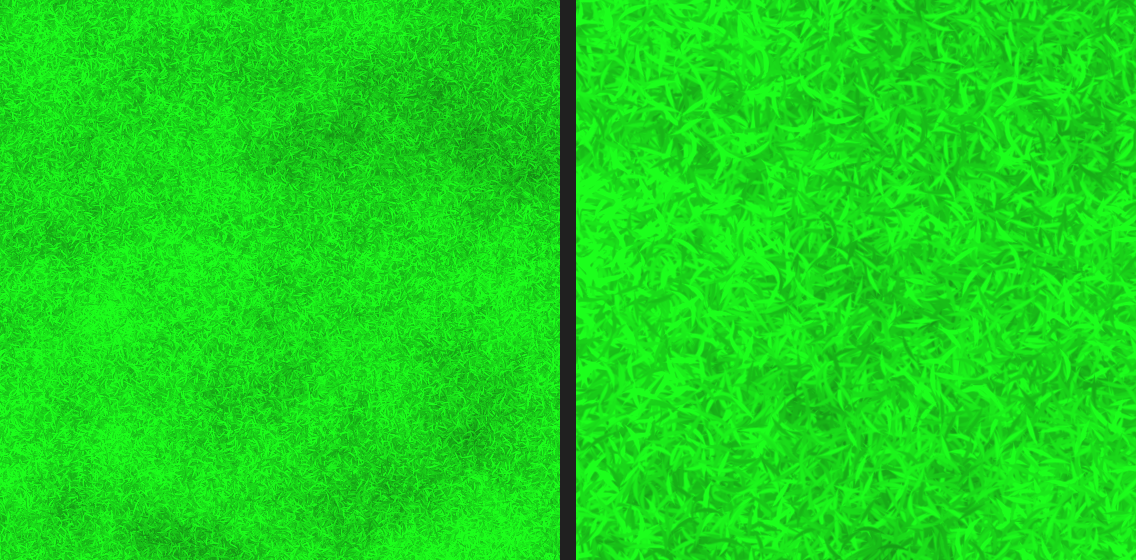
Left, the full canvas; right, a detail of the centre.
A three.js fragment shader for this texture:

```glsl
varying vec2 vUv;

const float PI = 3.14159265;

// Blade geometry, in canvas units
const int LAYERS = 8;
const float CELLS = 96.0;
const float HALF_LENGTH = 0.009;
const float HALF_WIDTH = 0.0013;
const float EDGE = 0.0009;
const float MAX_BEND = 0.28;

// Tone
const float MEAN_TONE = 0.835;
const float BLADE_CONTRAST = 0.40;
const float DEPTH_CONTRAST = 0.10;
const float DEPTH_CENTER = 0.66;
const float SOIL_SHADE = -0.13;
const float PATCH_CONTRAST = 0.52;
const float MIN_TONE = 0.52;

// Patches
const int OCTAVES = 5;
const float PATCH_SCALE = 3.5;
const float PERSISTENCE = 0.75;

// Color at tone 0 and tone 1
const vec3 SHADOW_GREEN = vec3(0.05, 0.0, 0.05);
const vec3 BRIGHT_GREEN = vec3(0.11, 1.0, 0.11);

float hash(vec2 p) {
  return fract(sin(dot(p, vec2(127.1, 311.7))) * 43758.5453);
}

mat2 rotation(float angle) {
  float c = cos(angle);
  float s = sin(angle);
  return mat2(c, -s, s, c);
}

float valueNoise(vec2 p) {
  vec2 cell = floor(p);
  vec2 f = fract(p);
  f = f * f * (3.0 - 2.0 * f);
  float low = mix(hash(cell), hash(cell + vec2(1.0, 0.0)), f.x);
  float high = mix(hash(cell + vec2(0.0, 1.0)), hash(cell + vec2(1.0, 1.0)), f.x);
  return mix(low, high, f.y);
}

// Fractal noise centered on zero
float patches(vec2 p) {
  float sum = 0.0;
  float total = 0.0;
  float amplitude = 1.0;
  for (int i = 0; i < OCTAVES; i++) {
    sum += amplitude * (valueNoise(p) - 0.5);
    total += amplitude;
    amplitude *= PERSISTENCE;
    p = rotation(0.6) * p * 2.03 + 17.3;
  }
  return sum / total;
}

// Coverage of a tapered, bent blade lying along x
float bladeCoverage(vec2 p, float bend) {
  float t = p.x / HALF_LENGTH;
  float spine = bend * HALF_LENGTH * t * t;
  float d = abs(p.y - spine) - HALF_WIDTH * (1.0 - t * t);
  return 1.0 - smoothstep(-EDGE, EDGE, d);
}

// Paints one layer of scattered blades over the shade below
float paintLayer(vec2 uv, float layer, float shade) {
  vec2 p = rotation(layer * 0.7) * uv + layer * 0.137;
  vec2 home = floor(p * CELLS);
  float depth = layer / float(LAYERS - 1);
  float depthShade = DEPTH_CONTRAST * (depth - DEPTH_CENTER);
  for (int j = -1; j <= 1; j++) {
    for (int i = -1; i <= 1; i++) {
      vec2 cell = home + vec2(float(i), float(j));
      vec2 seed = cell + layer * 19.7;
      vec2 root = (cell + vec2(hash(seed), hash(seed + 41.3))) / CELLS;
      float angle = 2.0 * PI * hash(seed + 73.9);
      float bend = MAX_BEND * (2.0 * hash(seed + 97.1) - 1.0);
      float bladeShade = BLADE_CONTRAST * (hash(seed + 131.7) - 0.5) + depthShade;
      float cover = bladeCoverage(rotation(angle) * (p - root), bend);
      shade = mix(shade, bladeShade, cover);
    }
  }
  return shade;
}

void main() {
  // Blades, from the soil up
  float shade = SOIL_SHADE;
  for (int k = 0; k < LAYERS; k++) {
    shade = paintLayer(vUv, float(k), shade);
  }

  // Broad light and dark areas
  float tone = MEAN_TONE + shade + PATCH_CONTRAST * patches(vUv * PATCH_SCALE + 5.2);
  tone = clamp(tone, MIN_TONE, 1.0);
  gl_FragColor = vec4(mix(SHADOW_GREEN, BRIGHT_GREEN, tone), 1.0);
}
```
